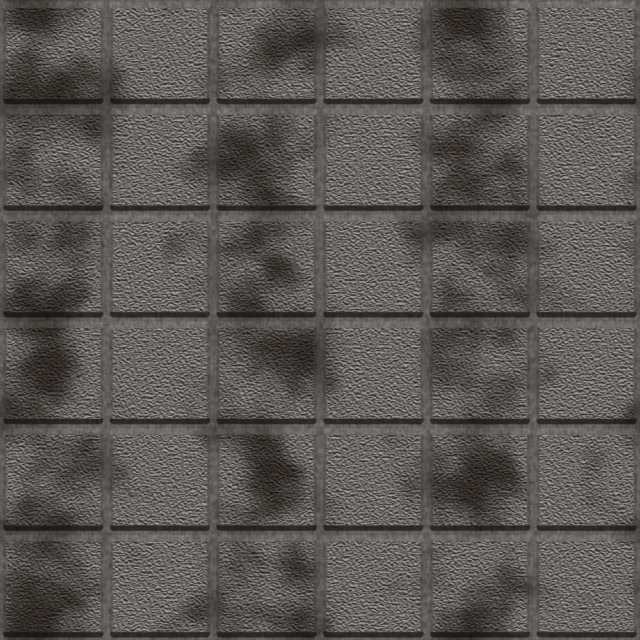
Give the GLSL for this texture, as a WebGL 1 fragment shader.

```glsl
precision highp float;
// Six by six grid of bevelled, rough grey stone tiles with dark soot stains.

uniform vec2 u_resolution;

const float TILES = 6.0;
const float TAU = 6.2831853;
const vec3 STONE_TINT = vec3(1.03, 1.0, 0.97);
const vec3 SOOT_TINT = vec3(0.44, 0.41, 0.38);
const float FACE_LIGHT = 0.405;
const float JOINT_LIGHT = 0.375;
const float TOP_LIGHT = 0.43;
const float SIDE_LIGHT = 0.335;
const float BOTTOM_LIGHT = 0.165;

// Unit gradient at a lattice point
vec2 gradient(vec2 cell) {
  vec3 q = fract(cell.xyx * vec3(0.1031, 0.1030, 0.0973));
  q += dot(q, q.yzx + 33.33);
  float angle = TAU * fract((q.x + q.y) * q.z);
  return vec2(cos(angle), sin(angle));
}

// Gradient noise that wraps after the given number of lattice cells
float noise(vec2 p, vec2 period) {
  vec2 i = floor(p);
  vec2 f = p - i;
  vec2 w = f * f * f * (f * (f * 6.0 - 15.0) + 10.0);
  float a = dot(gradient(mod(i, period)), f);
  float b = dot(gradient(mod(i + vec2(1.0, 0.0), period)), f - vec2(1.0, 0.0));
  float c = dot(gradient(mod(i + vec2(0.0, 1.0), period)), f - vec2(0.0, 1.0));
  float d = dot(gradient(mod(i + 1.0, period)), f - 1.0);
  return mix(mix(a, b, w.x), mix(c, d, w.x), w.y);
}

float fbm(vec2 uv, vec2 frequency) {
  float sum = 0.0;
  float amplitude = 1.0;
  for (int k = 0; k < 3; k++) {
    sum += amplitude * noise(uv * frequency, frequency);
    frequency *= 2.0;
    amplitude *= 0.5;
  }
  return sum;
}

float roundedBox(vec2 p, vec2 halfSize, float radius) {
  vec2 q = abs(p) - halfSize + radius;
  return length(max(q, 0.0)) + min(max(q.x, q.y), 0.0) - radius;
}

// Soft coverage: 1 where distance is negative
float cover(float distance, float blur) {
  return 1.0 - smoothstep(-blur, blur, distance);
}

// Wrinkled grain lit from above
float embossedGrain(vec2 uv, vec2 frequency) {
  vec2 p = uv * frequency;
  p.y += 0.6 * noise(p * 0.5, frequency * 0.5);
  return noise(p, frequency) - noise(p + vec2(0.1, 0.6), frequency);
}

// Soot gathers along every second column
float sootAmount(vec2 uv) {
  float column = cos(TAU * (uv.x * TILES * 0.5 - 0.22));
  float blotch = fbm(uv, vec2(9.0, 10.0));
  return smoothstep(-0.2, 0.95, blotch + 0.42 * column);
}

void main() {
  vec2 uv = gl_FragCoord.xy / u_resolution;
  vec2 p = fract(uv * TILES) - 0.5;
  float blur = max(TILES / min(u_resolution.x, u_resolution.y), 0.006);

  // Tile outline and its inner face
  float tile = cover(roundedBox(p - vec2(0.0, 0.004), vec2(0.469, 0.481), 0.035), blur);
  float face = cover(roundedBox(p, vec2(0.442, 0.424), 0.008), blur);
  float bottom = cover(p.y + 0.424, blur);
  float top = cover(0.424 - p.y, blur);

  // Flat light of each part
  float bevel = mix(SIDE_LIGHT, TOP_LIGHT, top);
  bevel = mix(bevel, BOTTOM_LIGHT, bottom);
  float light = mix(JOINT_LIGHT, bevel, tile);
  light = mix(light, FACE_LIGHT, face);

  // Coarse grain on faces, faint streaks on joints and bevels
  float grain = embossedGrain(uv, vec2(200.0, 300.0));
  float streaks = noise(uv * vec2(240.0, 100.0), vec2(240.0, 100.0))
                + noise(uv * vec2(90.0, 120.0), vec2(90.0, 120.0));
  float relief = mix(0.2 * streaks + 0.08 * grain, 0.8 * grain, face);
  light *= 1.0 + relief;

  // Soot dims and warms the stone
  float soot = sootAmount(uv) * mix(0.7, 1.0, face);
  vec3 color = light * STONE_TINT * mix(vec3(1.0), SOOT_TINT, soot);
  gl_FragColor = vec4(clamp(color, 0.0, 1.0), 1.0);
}
```
